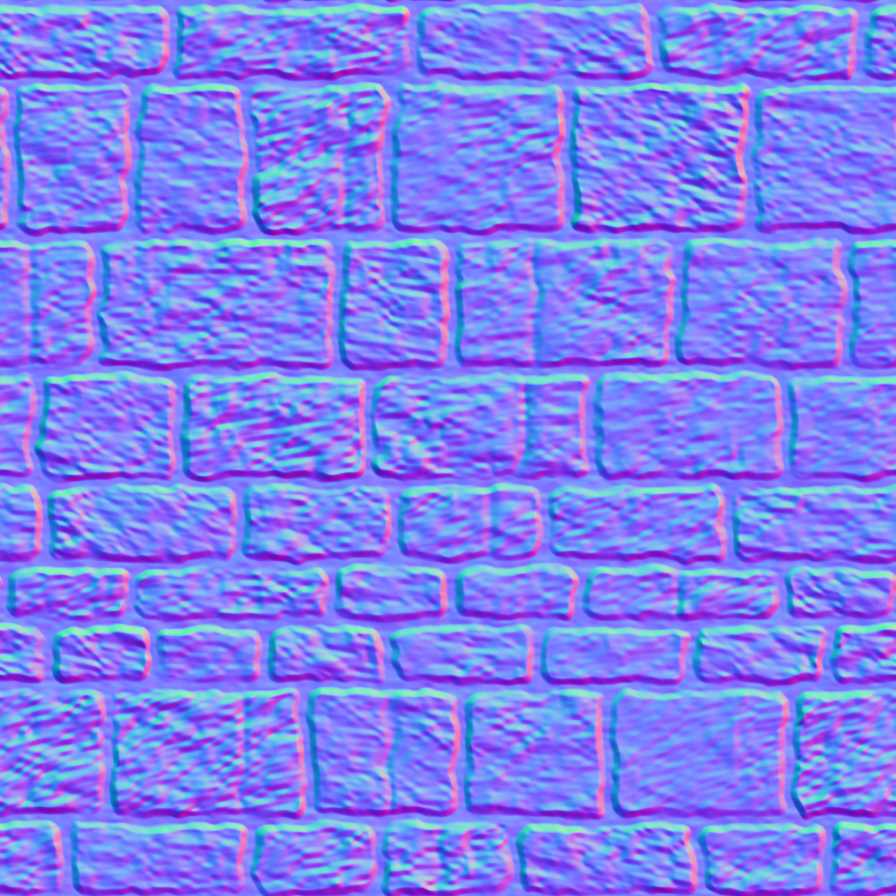
Write a three.js fragment shader that draws this texture map.

```glsl
#define GAP 0.0033       // half width of the mortar joints
#define BEVEL 0.0095     // width of the sloping stone edge
#define CORNER 0.015     // corner radius of a stone
#define RELIEF 0.0085    // height of the stones above the mortar
#define RAGGED 0.009     // wander of the stone edges
#define LEAN 0.11        // slant of the upright joints
#define GRAIN 0.0075     // depth of the chiselled surface
#define SPLIT_SHARE 0.22 // share of stones with an upright crack
#define STEP 0.0015      // spacing of the slope samples
#define TAU 6.2831853

varying vec2 vUv;

float hash(vec2 p) {
  vec3 q = fract(p.xyx * vec3(0.1031, 0.1030, 0.0973));
  q += dot(q, q.yzx + 33.33);
  return fract((q.x + q.y) * q.z);
}

// Value noise in -0.5..0.5 that wraps over the unit square
float noise(vec2 p, vec2 cells) {
  p *= cells;
  vec2 i = floor(p), f = fract(p);
  f = f * f * (3.0 - 2.0 * f);
  vec2 a = mod(i, cells), b = mod(i + 1.0, cells);
  return mix(mix(hash(a), hash(vec2(b.x, a.y)), f.x),
             mix(hash(vec2(a.x, b.y)), hash(b), f.x), f.y) - 0.5;
}

// Course at height y: span = bottom, top;
// joints = count, offset, sway amount, sway phase; returns sway waves
float course(float y, out vec2 span, out vec4 joints) {
  if (y > 0.912) { span = vec2(0.912, 1.0); joints = vec4(4, 0.212, 0.021, 3.14); return 1.0; }
  if (y > 0.739) { span = vec2(0.739, 0.912); joints = vec4(6, 0.141, 0.041, -1.36); return 1.0; }
  if (y > 0.589) { span = vec2(0.589, 0.739); joints = vec4(5, 0.137, 0.040, 2.40); return 2.0; }
  if (y > 0.463) { span = vec2(0.463, 0.589); joints = vec4(5, 0.039, 0.041, -1.53); return 1.0; }
  if (y > 0.373) { span = vec2(0.373, 0.463); joints = vec4(5, 0.036, 0.031, 1.12); return 1.0; }
  if (y > 0.308) { span = vec2(0.308, 0.373); joints = vec4(6, 0.009, 0.032, -1.67); return 2.0; }
  if (y > 0.237) { span = vec2(0.237, 0.308); joints = vec4(7, 0.035, 0.033, -0.90); return 1.0; }
  if (y > 0.088) { span = vec2(0.088, 0.237); joints = vec4(5, 0.107, 0.034, 1.19); return 1.0; }
  span = vec2(0.0, 0.088); joints = vec4(6, 0.092, 0.023, 2.52); return 2.0;
}

// Chiselled ripples, longer across than up
float ripples(vec2 p) {
  return noise(p, vec2(44, 78)) + 0.65 * noise(p + 0.37, vec2(92, 156))
       + 1.2 * noise(p + 0.71, vec2(18, 26));
}

float height(vec2 p) {
  // Ragged outlines
  vec2 w = p + RAGGED * vec2(noise(p, vec2(26, 34)), 0.8 * noise(p + 0.5, vec2(30, 24)))
             + 0.5 * RAGGED * vec2(noise(p, vec2(70, 80)), noise(p + 0.3, vec2(76, 70)));
  w.y = fract(w.y + 0.003);

  vec2 span;
  vec4 joints;
  float waves = course(w.y, span, joints);

  // Nearest joint on either side
  float left = 1.0, right = 1.0;
  vec2 id = vec2(0.0);
  for (int k = 0; k < 7; k++) {
    float i = float(k);
    if (i >= joints.x) break;
    vec2 key = vec2(i + 3.0, floor(span.x * 100.0) + 7.0);
    float x = joints.y + i / joints.x + joints.z * cos(TAU * waves * i / joints.x - joints.w);
    x += LEAN * (hash(key) - 0.5) * (w.y - 0.5 * (span.x + span.y));
    float d = fract(w.x - x);
    if (d < left) { left = d; id = key; }
    right = min(right, 1.0 - d);
  }

  // Rounded stone with a bevelled edge
  vec2 edge = vec2(min(left, right), min(w.y - span.x, span.y - w.y)) - GAP;
  float inset = CORNER - length(max(CORNER - edge, 0.0));
  float stone = smoothstep(0.0, BEVEL, inset);

  // Surface direction and roughness differ from stone to stone
  vec2 q = vec2(left, p.y + left * 0.5 * (hash(id + 11.0) - 0.5));
  q += vec2(hash(id + 23.0), hash(id + 37.0));
  float rough = 0.65 + 0.6 * hash(id + 51.0) + 0.7 * noise(p, vec2(13, 15));
  float surface = RELIEF + GRAIN * rough * ripples(q);

  // Upright crack in some stones
  float crack = (left - (left + right) * mix(0.3, 0.7, hash(id + 67.0))) / 0.006;
  surface -= step(hash(id + 83.0), SPLIT_SHARE) * 0.0045 * exp(-crack * crack);

  float mortar = GRAIN * 0.3 * ripples(p);
  return mix(mortar, surface, stone);
}

void main() {
  vec2 e = vec2(STEP, 0.0);
  vec2 slope = vec2(height(vUv + e.xy) - height(vUv - e.xy),
                    height(vUv + e.yx) - height(vUv - e.yx)) / (2.0 * STEP);
  vec3 normal = normalize(vec3(-slope, 1.0));
  gl_FragColor = vec4(normal * 0.5 + 0.5, 1.0);
}
```
